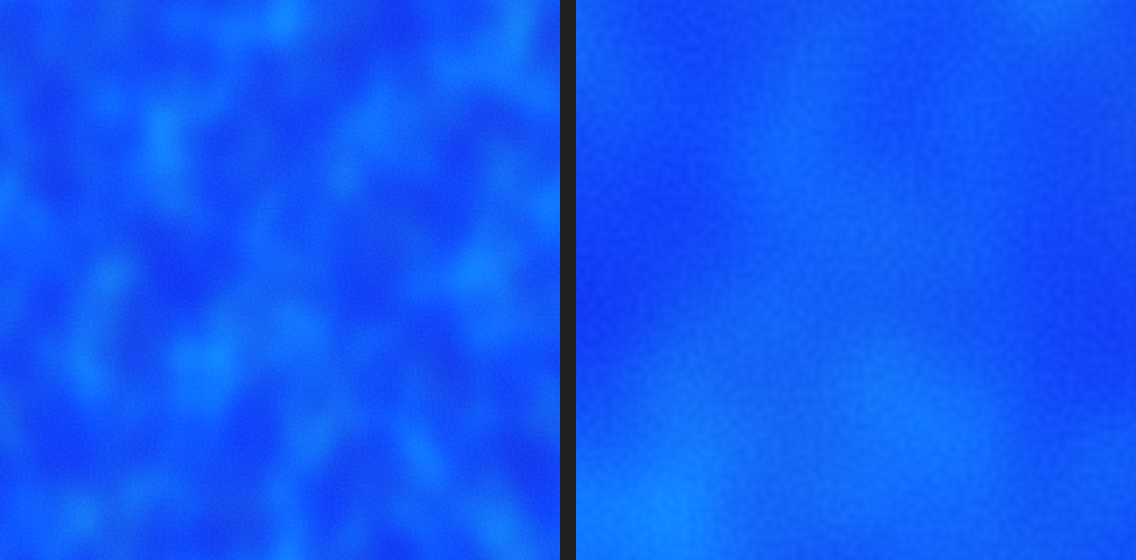
Left, the full canvas; right, a detail of the centre.
Give the GLSL for this texture, as a WebGL 2 fragment shader.

```glsl
#version 300 es
precision highp float;

#define COARSE_CELLS ivec2(5, 4)
#define MEDIUM_CELLS ivec2(9, 7)
#define FINE_CELLS ivec2(16, 13)
#define TINT_CELLS ivec2(7, 6)
#define GRAIN_CELLS ivec2(200, 200)
#define LAYER_WEIGHTS vec3(0.80, 0.78, 0.30)
#define NOISE_DEVIATION 0.250
#define BASE_GREEN 0.336
#define CONTRAST 0.056
#define HIGHLIGHT_SKEW 0.007
#define TINT_STRENGTH 0.06
#define GRAIN_STRENGTH 0.032

uniform vec2 u_resolution;
out vec4 fragColor;

// Integer hash to a unit gradient direction
vec2 gradientAt(ivec2 cell, ivec2 period, uint seed) {
    uvec2 wrapped = uvec2((cell + period) % period);
    uint h = wrapped.x * 1597u + wrapped.y * 51749u + seed * 7919u;
    h = (h ^ (h >> 16)) * 0x7feb352du;
    h = (h ^ (h >> 15)) * 0x846ca68bu;
    h ^= h >> 16;
    float angle = float(h & 0xffffu) / 65536.0 * 6.28319;
    return vec2(cos(angle), sin(angle));
}

// Gradient noise that wraps after a whole number of cells
float tiledNoise(vec2 uv, ivec2 period, uint seed) {
    vec2 p = uv * vec2(period);
    ivec2 cell = ivec2(floor(p));
    vec2 f = fract(p);
    vec2 blend = f * f * f * (f * (f * 6.0 - 15.0) + 10.0);
    float corner[4];
    for (int i = 0; i < 4; i++) {
        ivec2 offset = ivec2(i & 1, i >> 1);
        corner[i] = dot(gradientAt(cell + offset, period, seed), f - vec2(offset));
    }
    return mix(mix(corner[0], corner[1], blend.x),
               mix(corner[2], corner[3], blend.x), blend.y);
}

void main() {
    vec2 uv = gl_FragCoord.xy / u_resolution;

    // Soft clouds from three layers, scaled to unit deviation
    vec3 layers = vec3(tiledNoise(uv, COARSE_CELLS, 11u),
                       tiledNoise(uv, MEDIUM_CELLS, 23u),
                       tiledNoise(uv, FINE_CELLS, 37u));
    float cloud = dot(layers, LAYER_WEIGHTS) / NOISE_DEVIATION;

    // Brightness lives mostly in green, with a longer bright tail
    float green = BASE_GREEN + CONTRAST * cloud + HIGHLIGHT_SKEW * cloud * cloud;
    green = clamp(green, 0.22, 0.56);

    // Faint patches of duller and purer blue
    float tint = tiledNoise(uv, TINT_CELLS, 53u) * TINT_STRENGTH;
    float blue = 0.96 + 0.17 * (green - 0.26) + tint;
    float red = 0.07 + 0.04 * max(green - 0.4, 0.0) - 0.4 * tint;

    // Barely visible grain, shared by all channels
    float grain = tiledNoise(uv, GRAIN_CELLS, 71u) * GRAIN_STRENGTH;
    fragColor = vec4(clamp(vec3(red, green, blue) + grain, 0.0, 1.0), 1.0);
}
```
